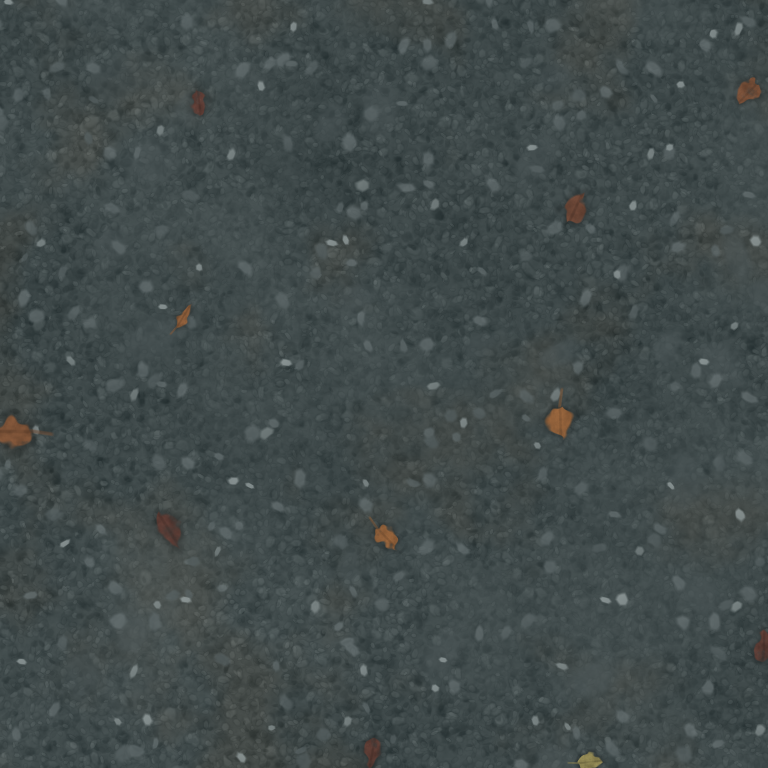
Reproduce this texture procedurally as a Shadertoy shader.

```glsl
// Dark wet gravel with pale chips and a few fallen autumn leaves.

float hash(vec2 p) {
    return fract(sin(dot(p, vec2(127.1, 311.7))) * 43758.5453);
}

float noise(vec2 p) {
    vec2 cell = floor(p), f = fract(p);
    f = f * f * (3.0 - 2.0 * f);
    float low = mix(hash(cell), hash(cell + vec2(1, 0)), f.x);
    float high = mix(hash(cell + vec2(0, 1)), hash(cell + vec2(1, 1)), f.x);
    return mix(low, high, f.y);
}

float fbm(vec2 p) {
    float sum = 0.0, weight = 0.5;
    for (int i = 0; i < 4; i++) {
        sum += weight * noise(p);
        p = p * 2.03 + 17.3;
        weight *= 0.5;
    }
    return sum;
}

vec2 rotate(vec2 p, float angle) {
    float c = cos(angle), s = sin(angle);
    return vec2(c * p.x - s * p.y, s * p.x + c * p.y);
}

// Scattered angular stones: x is the tone around zero, y the coverage.
vec2 stones(vec2 uv, float count, float density, float seed) {
    vec2 p = uv * count, result = vec2(0.0);
    for (int j = -1; j <= 1; j++)
    for (int i = -1; i <= 1; i++) {
        vec2 cell = floor(p) + vec2(i, j);
        vec2 id = cell + seed;
        if (hash(id + 3.7) > density) continue;
        vec2 offset = p - cell - vec2(hash(id), hash(id + 41.3));
        vec2 q = rotate(offset, 6.283 * hash(id + 11.9));
        q.y *= mix(1.1, 2.1, hash(id + 23.1));
        float facet = max(abs(q.x) + 0.4 * abs(q.y), abs(q.y));
        float radius = mix(0.4, 0.75, hash(id + 59.2));
        float d = mix(length(q), facet, 0.6) / radius;

        // Dark crevice around the stone, then its softly lit face.
        result.x = mix(result.x, -0.5, 0.45 * (1.0 - smoothstep(0.8, 1.3, d)));
        float tone = hash(id + 77.7) - 0.5 + 0.3 * dot(offset, vec2(-0.5, 0.8));
        result = mix(result, vec2(tone, 1.0), 1.0 - smoothstep(0.5, 1.05, d));
    }
    return result;
}

// Pointed leaf along x with crumpled edges; positive inside.
float leafShape(vec2 p, float width, float seed) {
    p += 0.4 * (vec2(noise(p * 2.5 + seed), noise(p * 2.5 + seed + 31.0)) - 0.5);
    float taper = 1.0 - 0.45 * clamp(p.x, -1.0, 1.0);
    return width * (1.0 - p.x * p.x) * taper - abs(p.y);
}

vec3 addLeaf(vec3 ground, vec2 uv, float index) {
    vec2 id = vec2(index, 5.3);
    vec2 center = fract(vec2(0.7549, 0.5698) * index + vec2(0.22, 0.31));
    float size = mix(0.014, 0.032, hash(id));
    vec2 p = rotate(uv - center, 6.283 * hash(id + 8.1)) / size;
    if (length(p) > 2.5) return ground;
    float width = mix(0.35, 0.75, hash(id + 2.4));
    float kind = fract(index * 0.382 + 0.1);

    vec3 rust = vec3(0.36, 0.23, 0.20);
    vec3 orange = vec3(0.56, 0.37, 0.22);
    vec3 yellow = vec3(0.58, 0.54, 0.33);
    vec3 color = mix(rust, orange, smoothstep(0.2, 0.75, kind));
    color = mix(color, yellow, step(0.88, kind));
    color *= 0.78 + 0.45 * fbm(p * 2.5 + index * 9.0);
    color *= 1.0 - 0.12 * (1.0 - smoothstep(0.02, 0.12, abs(p.y)));

    float shadow = smoothstep(-0.4, 0.2, leafShape(p * 0.9, width, index));
    float cover = smoothstep(-0.06, 0.14, leafShape(p, width, index));
    float decay = smoothstep(0.2, 0.55, fbm(p * 1.7 + index * 4.0) + 0.35 * kind);
    float stem = 1.0 - smoothstep(0.03, 0.12, abs(p.y + 0.15 * (p.x + 1.0)));
    stem *= smoothstep(-1.9, -1.7, p.x) * (1.0 - smoothstep(-0.9, -0.7, p.x));

    ground *= 1.0 - 0.2 * shadow;
    ground = mix(ground, color, 0.5 * stem * step(0.5, kind));
    return mix(ground, color, cover * mix(0.45, 0.95, decay));
}

void mainImage(out vec4 fragColor, in vec2 fragCoord) {
    vec2 uv = fragCoord / iResolution.y;
    vec2 warped = uv + 0.005 * (vec2(noise(uv * 70.0), noise(uv * 70.0 + 53.0)) - 0.5);

    // Packed grit in two sizes, with dusty areas where it fades.
    float dust = smoothstep(0.42, 0.7, fbm(uv * 6.0 + 4.0));
    float coarse = stones(warped, 62.0, 0.85, 10.0).x;
    float fine = stones(warped, 108.0, 0.9, 90.0).x;
    float tone = (0.10 * coarse + 0.09 * fine) * mix(1.0, 0.6, dust);
    tone += 0.06 * (fbm(uv * 150.0) - 0.47);
    tone += 0.07 * (fbm(uv * 5.0 + 20.0) - 0.47) + 0.012 * dust;

    vec3 color = vec3(0.256, 0.297, 0.300) + tone * vec3(1.0, 1.0, 0.98);
    float earth = smoothstep(0.45, 0.75, fbm(uv * 9.0 + 61.0));
    color += earth * vec3(0.018, 0.001, -0.012);

    // Broad dull slabs, pale chips and rare bright pebbles.
    vec2 slab = stones(warped, 15.0, 0.16, 200.0);
    color = mix(color, vec3(0.29, 0.33, 0.335) + 0.06 * slab.x, 0.45 * slab.y);
    vec2 chip = stones(warped, 48.0, 0.09, 300.0);
    color = mix(color, vec3(0.38, 0.42, 0.425) + 0.10 * chip.x, 0.65 * chip.y);
    vec2 pebble = stones(warped, 64.0, 0.016, 400.0);
    color = mix(color, vec3(0.52, 0.56, 0.56) + 0.14 * pebble.x, 0.8 * pebble.y);

    for (int i = 0; i < 11; i++) color = addLeaf(color, uv, float(i));
    fragColor = vec4(clamp(color, 0.0, 1.0), 1.0);
}
```
